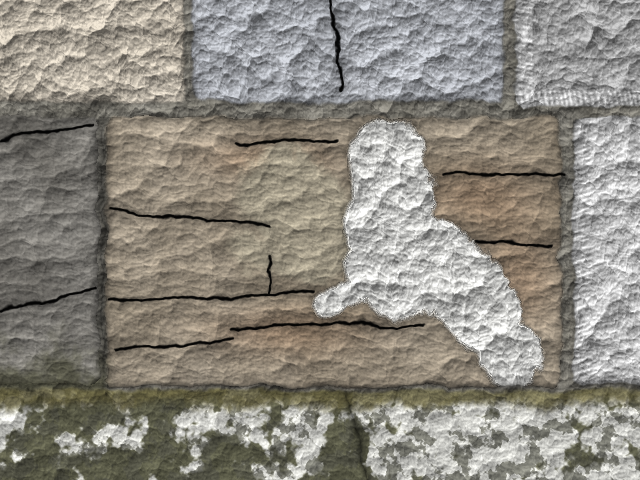
This texture is drawn by a Shadertoy shader. Its source:

```glsl
vec2 hash2(vec2 p) {
    return fract(sin(vec2(dot(p, vec2(127.1, 311.7)), dot(p, vec2(269.5, 183.3)))) * 43758.5);
}

// Squared distance to the nearest scattered point
float cell(vec2 p) {
    vec2 base = floor(p);
    float nearest = 2.0;
    for (int k = 0; k < 9; k++) {
        vec2 id = base + vec2(k % 3 - 1, k / 3 - 1);
        vec2 d = id + hash2(id) - p;
        nearest = min(nearest, dot(d, d));
    }
    return nearest;
}

// Layered, rotated sines
float cloud(vec2 p) {
    float sum = 0.0, amp = 0.5;
    for (int i = 0; i < 5; i++) {
        p = mat2(0.8, 0.6, -0.6, 0.8) * p * 1.9 + 1.7;
        sum += amp * sin(p.x + 1.3 * sin(p.y));
        amp *= 0.62;
    }
    return sum;
}

float relief(vec2 p) {
    float height = 0.0, freq = 17.0;
    for (int i = 0; i < 4; i++) {
        height += cell(p * freq + float(i) * 7.3) / freq;
        freq *= 2.1;
    }
    return height;
}

float fill(float d, float soft) { return 1.0 - smoothstep(-soft, soft, d); }

float block(vec2 p, vec4 box) {
    vec2 q = abs(p - 0.5 * (box.xy + box.zw)) - 0.5 * (box.zw - box.xy) + 0.018;
    return length(max(q, 0.0)) + min(max(q.x, q.y), 0.0) - 0.018;
}

float capsule(vec2 p, vec4 ends, float r) {
    vec2 a = p - ends.xy, b = ends.zw - ends.xy;
    return length(a - b * clamp(dot(a, b) / dot(b, b), 0.0, 1.0)) - r;
}

float crack(vec2 p, vec4 ends) {
    float d = capsule(p, ends, 0.0);
    return 0.75 * (1.0 - smoothstep(0.001, 0.005, d)) + 0.22 * exp(-d * 70.0);
}

float blob(vec2 p, vec4 oval) {
    vec2 q = (p - oval.xy) / oval.zw;
    return exp(-dot(q, q));
}

// Combed margin along a block edge
vec3 dressed(vec3 stone, float inset, float along) {
    float comb = 0.5 + 0.5 * sin(along * 560.0 + 2.0 * sin(along * 47.0));
    return mix(stone, vec3(0.58 + 0.2 * comb), 0.8 * fill(inset - 0.036, 0.003));
}

void mainImage(out vec4 fragColor, in vec2 fragCoord) {
    vec2 p = fragCoord / iResolution.y;
    float tone = cloud(p * 4.0), fine = cloud(p * 19.0 + 5.0);
    float chips = cell(p * 44.0) - 0.3, grain = cell(p * 180.0) - 0.3;
    vec2 w = p + 0.006 * vec2(fine, cloud(p.yx * 13.0)) + 0.004 * chips;

    // Block distances
    float topLeft = block(w, vec4(-0.1, 0.787, 0.385, 1.1));
    float topMid = block(w, vec4(0.403, 0.788, 1.05, 1.1));
    float topRight = block(w, vec4(1.073, 0.775, 1.5, 1.1));
    float left = block(w, vec4(-0.1, 0.198, 0.205, 0.755));
    float center = block(w, vec4(0.222, 0.195, 1.167, 0.755));
    float right = block(w, vec4(1.195, 0.197, 1.5, 0.753));
    float ledge = fill(w.y - 0.187, 0.005);

    // Plaster crust
    float crust = capsule(w, vec4(0.807, 0.67, 0.82, 0.566), 0.08);
    crust = min(crust, capsule(w, vec4(0.81, 0.53, 0.84, 0.43), 0.095));
    crust = min(crust, capsule(w, vec4(0.78, 0.44, 0.93, 0.42), 0.065));
    crust = min(crust, capsule(w, vec4(0.92, 0.46, 1.02, 0.33), 0.078));
    crust = min(crust, capsule(w, vec4(1.04, 0.3, 1.07, 0.25), 0.062));
    crust = min(crust, capsule(w, vec4(0.68, 0.37, 0.75, 0.4), 0.027)) + 0.009 * fine;
    float stain = min(capsule(w, vec4(0.6, 0.59, 0.67, 0.5), 0.1),
                      capsule(w, vec4(0.51, 0.485, 0.68, 0.46), 0.035));
    float white = fill(crust, 0.006);

    // Stone colours
    vec3 wall = vec3(0.45, 0.44, 0.41) + 0.05 * fine;
    wall = mix(wall, vec3(0.67, 0.64, 0.59) + 0.04 * tone, fill(topLeft, 0.004));
    wall = mix(wall, vec3(0.59, 0.6, 0.62) + 0.04 * tone, fill(topMid, 0.004));
    vec3 hewn = dressed(vec3(0.58), p.x - 1.073, p.y + 0.2 * p.x);
    hewn = dressed(hewn, p.y - 0.775, p.x + 0.2 * p.y);
    wall = mix(wall, hewn, fill(topRight, 0.003));
    wall = mix(wall, vec3(0.47, 0.46, 0.44) + 0.07 * tone, fill(left, 0.004));
    float rust = blob(p, vec4(1.0, 0.59, 0.12, 0.07)) + blob(p, vec4(1.08, 0.42, 0.08, 0.1))
               + blob(p, vec4(0.6, 0.31, 0.16, 0.05)) + blob(p, vec4(0.55, 0.67, 0.13, 0.04));
    vec3 brown = vec3(0.55, 0.51, 0.45) + 0.06 * tone;
    brown = mix(brown, vec3(0.58, 0.48, 0.39), 0.6 * min(rust, 1.0));
    brown = mix(brown, vec3(0.6, 0.57, 0.5), fill(stain + 0.02 * fine, 0.02));
    brown *= 1.0 - 0.35 * exp(-abs(crust) * 130.0);
    brown = mix(brown, vec3(0.74, 0.74, 0.73) + 0.04 * fine, white);
    wall = mix(wall, brown, fill(center, 0.005));
    vec3 pale = dressed(vec3(0.71), p.x - 1.195, p.y - 0.35 * p.x);
    wall = mix(wall, pale, fill(right, 0.003));

    // Dark joints
    float joint = min(min(min(abs(topLeft), abs(topMid)), min(abs(topRight), abs(left))),
                      min(abs(center), abs(right)));
    wall *= 1.0 - 0.27 * exp(-joint * 150.0);
    wall *= 1.0 - 0.5 * exp(-abs(w.x - 0.214) * 130.0) * fill(p.y - 0.74, 0.03);

    // Cracks and bedding planes
    vec2 c = w + 0.005 * vec2(cloud(p * 9.0), tone);
    float cut = crack(c, vec4(0.225, 0.565, 0.56, 0.525));
    cut = max(cut, crack(c, vec4(0.23, 0.37, 0.66, 0.392)));
    cut = max(cut, crack(c, vec4(0.24, 0.275, 0.48, 0.295)));
    cut = max(cut, crack(c, vec4(0.48, 0.315, 0.88, 0.325)));
    cut = max(cut, crack(c, vec4(0.49, 0.705, 0.7, 0.705)));
    cut = max(cut, crack(c, vec4(0.92, 0.632, 1.17, 0.632)));
    cut = max(cut, crack(c, vec4(0.99, 0.497, 1.15, 0.487)));
    cut = max(cut, crack(c, vec4(0.56, 0.46, 0.56, 0.39)));
    cut = max(cut, crack(c, vec4(0.69, 1.0, 0.708, 0.82)));
    cut = max(cut, crack(c, vec4(0.0, 0.35, 0.2, 0.4)));
    cut = max(cut, crack(c, vec4(0.0, 0.705, 0.19, 0.74)));
    wall *= 1.0 - cut * (1.0 - 0.75 * white);
    float damp = fill(p.y - 0.25 - 0.05 * fine, 0.06) * fill(p.x - 0.22, 0.02);
    wall = mix(wall, vec3(0.25, 0.25, 0.18), 0.65 * damp);

    // Mossy ledge with lichen
    float seam = w.x - 0.737 + 0.25 * (w.y - 0.12);
    float sunny = max(blob(p, vec4(0.59, 0.09, 0.13, 0.1)), smoothstep(0.0, 0.03, seam));
    float lichen = smoothstep(-0.2, 0.35, fine + 0.7 * tone + 1.5 * sunny - 0.65 - chips);
    vec3 shelf = mix(vec3(0.34, 0.34, 0.27), vec3(0.76, 0.76, 0.74), lichen);
    float spots = smoothstep(0.05, 0.4, cloud(p * 31.0) + 0.5 * chips - 2.5 * (p.y - 0.09));
    shelf = mix(shelf, vec3(0.3, 0.3, 0.26), 0.65 * spots);
    shelf = mix(shelf, vec3(0.37, 0.35, 0.23), 0.85 * smoothstep(0.14, 0.17, p.y + 0.015 * fine));
    wall = mix(wall, shelf * (1.0 - 0.5 * exp(-abs(seam) * 130.0)), ledge);
    wall *= 1.0 - 0.35 * exp(-abs(w.y - 0.195) * 160.0);

    // Relief lit from above
    float bedded = step(min(center, left), 0.0) * (1.0 - white);
    vec2 q = w * vec2(1.0 - 0.35 * bedded, 1.0);
    float slope = (relief(q) - relief(q + vec2(-0.0015, 0.004))) / 0.004;
    float rough = mix(0.17, 0.12, bedded) * (1.0 - 0.35 * ledge);
    wall *= 1.0 + clamp(slope * rough, -0.45, 0.4) - 0.16 * grain;
    fragColor = vec4(clamp(wall, 0.0, 1.0), 1.0);
}
```
